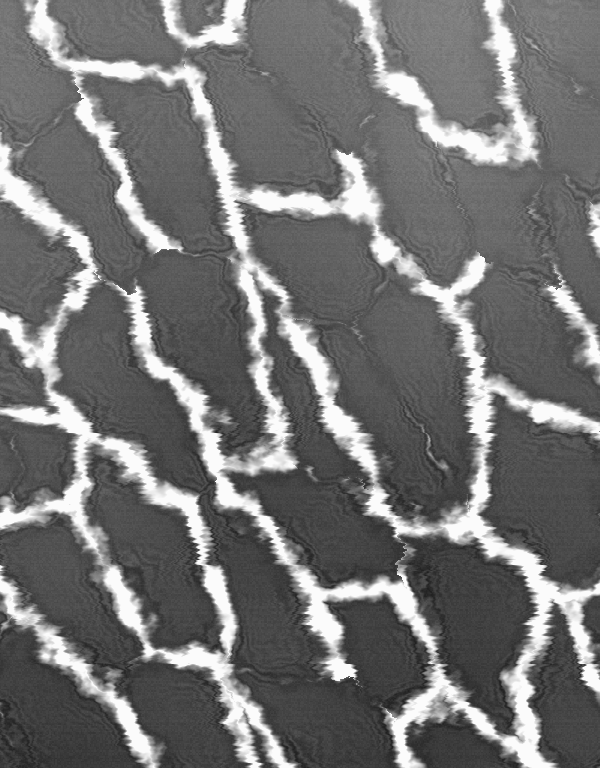
This texture is drawn by a WebGL 2 fragment shader. Its source:

```glsl
#version 300 es
precision highp float;
// Bright knobbly network of slanted elongated cells on a grey scanned field.
uniform vec2 u_resolution;
out vec4 fragColor;

const float TAU = 6.2831853;
const vec2 ACROSS = vec2(0.83, 0.56);
const vec2 ALONG = vec2(0.56, -0.83);
const vec2 CELL_SIZE = vec2(0.112, 0.235);

float hash(vec2 p) {
    vec3 h = fract(vec3(p.xyx) * vec3(0.1031, 0.1030, 0.0973));
    h += dot(h, h.yzx + 33.33);
    return fract((h.x + h.y) * h.z);
}

vec2 cellPoint(vec2 id) {
    return id + 0.06 + 0.88 * vec2(hash(id + 17.3), hash(id + 71.9));
}

// Smooth irregular field, each component roughly -1 to 1
vec2 layeredSines(vec2 p) {
    vec2 sum = vec2(0.0);
    float amplitude = 0.5;
    for (int i = 0; i < 4; i++) {
        p = mat2(0.8, 0.6, -0.6, 0.8) * p * 1.7 + 1.3;
        sum += amplitude * sin(p.yx + 1.2 * sin(p * 0.7));
        amplitude *= 0.6;
    }
    return sum;
}

// Distance to the nearest cell wall, in canvas heights
float wallDistance(vec2 p, vec2 size) {
    vec2 q = vec2(dot(p, ACROSS), dot(p, ALONG)) / size;
    vec2 home = floor(q);
    vec2 nearestId = home;
    float nearest = 1e3;
    for (int y = -1; y <= 1; y++)
    for (int x = -1; x <= 1; x++) {
        vec2 id = home + vec2(x, y);
        vec2 r = cellPoint(id) - q;
        if (dot(r, r) < nearest) {
            nearest = dot(r, r);
            nearestId = id;
        }
    }
    vec2 a = cellPoint(nearestId) - q;
    float wall = 1.0;
    for (int y = -2; y <= 2; y++)
    for (int x = -2; x <= 2; x++) {
        if (x == 0 && y == 0) continue;
        vec2 id = nearestId + vec2(x, y);
        vec2 b = cellPoint(id) - q;
        vec2 normal = normalize(b - a);
        float d = dot(0.5 * (a + b), normal) / length(normal / size);
        // Some walls, mostly end walls, fade to faint traces
        float fadeChance = mix(0.08, 0.42, abs(normal.y));
        if (hash(nearestId + id + 40.5) < fadeChance) d += 0.017;
        wall = min(wall, d);
    }
    return wall;
}

// Row by row sideways slips, strongest in patches
float scanSlip(vec2 p, float rows) {
    float strength = smoothstep(-0.3, 0.6, layeredSines(p * 20.0 + 5.0).x);
    float slip = 0.0022 * sin(TAU * rows * p.y);
    slip += 0.008 * (hash(vec2(floor(p.y * rows), 3.0)) - 0.5);
    return slip * (0.3 + 0.7 * strength);
}

float background(vec2 p) {
    float grey = mix(0.22, 0.465, p.y);
    grey += 0.045 * layeredSines(p * 4.0 + 2.0).x;
    float grain = hash(floor(p * 512.0)) - 0.5;
    float rowTone = hash(vec2(floor(p.y * 512.0), 9.0)) - 0.5;
    return grey + 0.04 * grain + 0.015 * rowTone;
}

// Dark and light ripples running beside the walls
float fringes(vec2 p, float d) {
    float patches = smoothstep(-0.6, 0.6, layeredSines(p * 22.0).y);
    float ripple = cos(TAU * (d - 0.007) / 0.0105);
    return 0.15 * patches * ripple * exp(-d / 0.026);
}

void main() {
    vec2 p = gl_FragCoord.xy / u_resolution.y;

    // Bent, knobbly and slipped wall space
    vec2 bent = p + vec2(scanSlip(p, 140.0), 0.0);
    vec2 slipped = bent;
    bent += 0.017 * layeredSines(slipped * 15.0);
    bent += 0.0055 * layeredSines(slipped * 85.0 + 8.0);
    float d = wallDistance(bent + vec2(0.31, 1.7), CELL_SIZE);

    // Walls swell into beads, thin into threads and vary in brightness
    float swelling = layeredSines(slipped * 55.0 + 21.0).x;
    float halfWidth = 0.0035 + 0.0065 * swelling;
    float peak = 1.25 + 0.4 * layeredSines(slipped * 35.0 + 3.0).y;
    float glow = 1.0 - smoothstep(halfWidth - 0.006, halfWidth + 0.016, d);
    float halo = exp(-pow((d - halfWidth - 0.018) / 0.008, 2.0));

    float grey = background(p) + fringes(slipped, d) - 0.04 * halo;
    grey = mix(grey, peak, glow);
    fragColor = vec4(vec3(clamp(grey, 0.0, 0.985)), 1.0);
}
```
